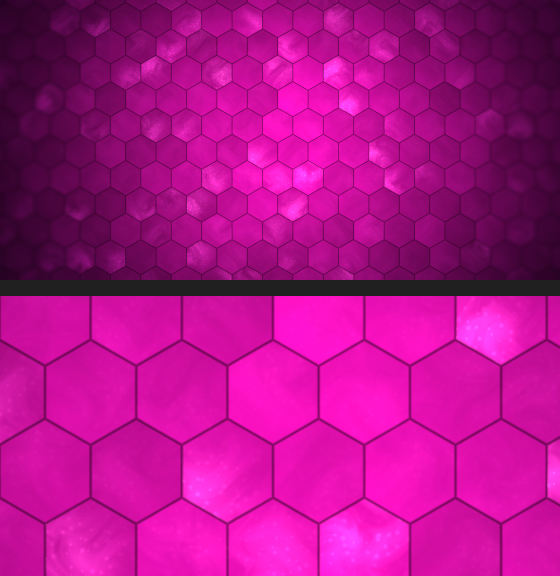
Top: the whole. Bottom: its middle third, enlarged.
This background is drawn by a WebGL 2 fragment shader. Its source:

```glsl
#version 300 es
precision highp float;

uniform vec2 u_resolution;
out vec4 fragColor;

// Lengths are fractions of the canvas height
const float CELL_WIDTH = 0.1086;
const vec2 GRID_ANCHOR = vec2(-0.0625, -0.042);
const float LINE_HALF_WIDTH = 0.0014;
const float LINE_SOFTNESS = 0.0016;
const float LINE_STRENGTH = 0.46;
const float EDGE_BLUR = 0.013;
const int BLUR_TAPS = 14;

const vec2 LIGHT_CENTER = vec2(0.035, 0.01);
const vec2 LIGHT_RADIUS = vec2(0.75, 0.68);
const vec3 SHADOW_COLOR = vec3(0.09, 0.005, 0.095);
const vec3 LIGHT_COLOR = vec3(0.94, 0.06, 0.72);
const vec3 HAZE_COLOR = vec3(0.30, 0.24, 0.27);
const float TILE_VARIATION = 0.20;
const float SPECK_DENSITY = 16.0;
const vec2 HEX_PERIOD = vec2(1.0, 1.7320508);

float hash(vec2 p) {
    vec3 q = fract(p.xyx * vec3(0.1031, 0.1030, 0.0973));
    q += dot(q, q.yzx + 33.33);
    return fract((q.x + q.y) * q.z);
}

vec2 hash2(vec2 p) {
    return vec2(hash(p + 17.3), hash(p + 71.9));
}

// Cloudy wear from warped, layered sines
float clouds(vec2 p) {
    float sum = 0.0;
    float weight = 0.5;
    for (int i = 0; i < 4; i++) {
        p += 0.7 * sin(p.yx * 1.3 + float(i) * 1.9);
        sum += weight * sin(p.x) * sin(p.y);
        p = mat2(0.8, 0.6, -0.6, 0.8) * p * 1.9;
        weight *= 0.55;
    }
    return 0.5 + 0.6 * sum;
}

// Cellular noise: scattered small dots
float specks(vec2 p) {
    float nearest = 1.0;
    for (int y = -1; y <= 1; y++) {
        for (int x = -1; x <= 1; x++) {
            vec2 cell = floor(p) + vec2(x, y);
            float size = 0.5 + hash(cell);
            nearest = min(nearest, length(cell + hash2(cell) - p) / size);
        }
    }
    return 1.0 - smoothstep(0.04, 0.26, nearest);
}

// Offset from the nearest hexagon center, and that hexagon's index
vec4 hexCell(vec2 p) {
    vec2 halfPeriod = 0.5 * HEX_PERIOD;
    vec2 q = p + halfPeriod;
    vec2 a = mod(q, HEX_PERIOD) - halfPeriod;
    vec2 b = mod(q - halfPeriod, HEX_PERIOD) - halfPeriod;
    vec2 local = dot(a, a) < dot(b, b) ? a : b;
    return vec4(local, floor((q - local) / halfPeriod + 0.5) + 64.0);
}

// Tile shade, haze and seam coverage
vec3 tileLayers(vec2 p, float softness) {
    vec4 hex = hexCell((p - GRID_ANCHOR) / CELL_WIDTH);
    vec2 local = hex.xy;
    vec2 id = hex.zw;
    vec2 r = abs(local);
    float edge = (0.5 - max(r.x, dot(r, vec2(0.5, 0.8660254)))) * CELL_WIDTH;

    float wear = clouds(local * 4.0 + 40.0 * hash2(id));
    vec2 patchOffset = local - 0.8 * (hash2(id + 5.0) - 0.5);
    float patchShape = exp(-4.0 * dot(patchOffset, patchOffset));
    float amount = 0.12 + 1.1 * smoothstep(0.62, 1.0, hash(id));
    float haze = amount * patchShape * smoothstep(0.0, 0.9, wear);

    float shade = 1.0 + TILE_VARIATION * (hash(id + 31.0) - 0.5);
    shade += 0.10 * (wear - 0.5) - 0.10 * dot(local, vec2(0.5, 0.8));
    float seam = 1.0 - smoothstep(LINE_HALF_WIDTH - softness,
                                  LINE_HALF_WIDTH + softness, edge);
    return vec3(shade, haze, seam);
}

void main() {
    vec2 p = (gl_FragCoord.xy - 0.5 * u_resolution) / u_resolution.y;
    float sides = smoothstep(0.5, 1.0, abs(p.x));
    float pixel = 1.0 / u_resolution.y;
    float blur = max(EDGE_BLUR * sides, 0.4 * pixel);
    float softness = max(LINE_SOFTNESS, 0.5 * pixel) + 0.4 * EDGE_BLUR * sides;

    // Disc of samples: smooth edges, and soft focus toward the sides
    vec3 layers = vec3(0.0);
    for (int i = 0; i < BLUR_TAPS; i++) {
        float angle = 2.39996 * float(i);
        float radius = blur * sqrt((float(i) + 0.5) / float(BLUR_TAPS));
        layers += tileLayers(p + radius * vec2(cos(angle), sin(angle)), softness);
    }
    layers /= float(BLUR_TAPS);

    // Elliptical light with worn, hazy tiles
    vec2 d = (p - LIGHT_CENTER) / LIGHT_RADIUS;
    float light = exp(-dot(d, d));
    vec3 color = mix(SHADOW_COLOR, LIGHT_COLOR, light) * layers.x;
    float dust = specks(p * SPECK_DENSITY / CELL_WIDTH * 0.5) * (1.0 - sides);
    float haze = layers.y * (1.0 + 0.5 * dust) + 0.03 * dust;
    color += HAZE_COLOR * haze * vec3(1.0, light, 1.0) * (0.25 + 0.75 * sqrt(light));

    color *= 1.0 - LINE_STRENGTH * layers.z;
    fragColor = vec4(color, 1.0);
}
```
